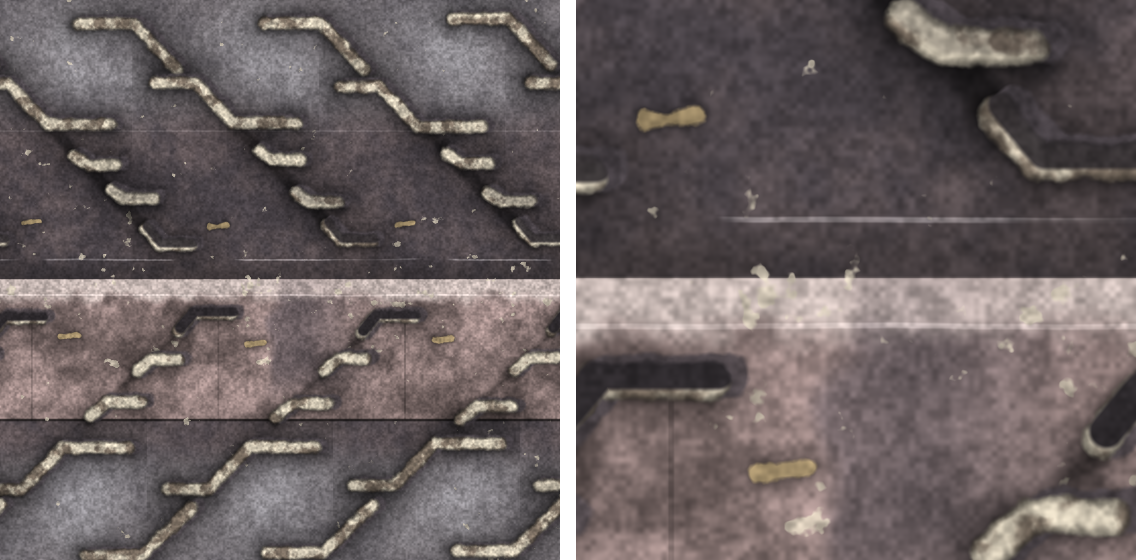
Left, the full canvas; right, a detail of the centre.
Reproduce this texture procedurally as a Shadertoy shader.

```glsl
// Weathered tyre tread: pale bent lugs in three columns on grimy grey and rust-brown plates.
#define REPEATS 3.0
#define LUG_RADIUS 0.034
#define JITTER 0.035
#define SEAM_Y 1.504
#define CRACK_Y 0.75
#define GRAIN 0.24
#define DARK vec3(0.29, 0.265, 0.285)
#define RUST vec3(0.54, 0.465, 0.455)
#define GREY vec3(0.60, 0.59, 0.61)
#define PALE vec3(0.83, 0.77, 0.75)
#define CREAM vec3(0.84, 0.80, 0.72)
#define TAN vec3(0.48, 0.43, 0.38)

float hash(vec2 p) {
    vec3 a = fract(p.xyx * 0.1031);
    a += dot(a, a.yzx + 33.33);
    return fract((a.x + a.y) * a.z);
}

float noise(vec2 p) {
    vec2 i = floor(p), f = fract(p);
    f = f * f * (3.0 - 2.0 * f);
    return mix(mix(hash(i), hash(i + vec2(1, 0)), f.x),
               mix(hash(i + vec2(0, 1)), hash(i + 1.0), f.x), f.y);
}

float fbm(vec2 p) {
    float sum = 0.0, amp = 0.53;
    for (int i = 0; i < 4; i++) {
        sum += amp * noise(p);
        p = mat2(1.6, 1.2, -1.2, 1.6) * p + 7.3;
        amp *= 0.5;
    }
    return sum;
}

float segment(vec2 p, vec2 a, vec2 b) {
    vec2 v = b - a;
    return length(p - a - v * clamp(dot(p - a, v) / (dot(v, v) + 1e-6), 0.0, 1.0));
}

// Flat run, diagonal, flat run
float bentBar(vec2 p, vec2 diag, float left, float right) {
    float d = min(segment(p, vec2(-left, 0), vec2(0)), segment(p, vec2(0), diag));
    return min(d, segment(p, diag, diag + vec2(right, 0))) - LUG_RADIUS;
}

float wrap(float x) { return fract(x + 0.5) - 0.5; }
float line(float d, float w) { return 1.0 - smoothstep(w * 0.5, w * 1.5, abs(d)); }

// One lug per column, with its grime, socket and worn face
void lug(inout vec3 col, vec2 q, vec2 elbow, vec2 diag, float left, float right, float wear, float hollow) {
    float mid = elbow.x + 0.5 * (diag.x + right - left);
    float id = floor(q.x - mid + 0.5);
    vec2 p = vec2(wrap(q.x - mid) + mid, q.y) - elbow;
    p += JITTER * (vec2(hash(vec2(id, elbow.y * 9.0)), hash(vec2(elbow.y * 7.0, id + 5.0))) - 0.5);
    float px = REPEATS / iResolution.y + 0.004;
    float rough = (fbm(q * 22.0) - 0.5) * 0.022;
    float d = bentBar(p, diag, left, right) + rough;
    float socket = bentBar(p - vec2(0.03, 0.009), diag, left, right) - 0.006 + rough;
    float cavity = bentBar(p - vec2(0.012, 0.017), diag, left, right) + 0.003;

    float plate = smoothstep(CRACK_Y, 0.9, q.y) * (1.0 - smoothstep(1.4, 1.6, q.y));
    col *= 1.0 - mix(0.40, 0.22, plate) * exp(-max(d, 0.0) / 0.075);
    col *= 1.0 - 0.38 * exp(-max(d, 0.0) / 0.014);
    col = mix(col, DARK * (0.75 + 0.5 * fbm(q * 30.0)), 0.8 * (1.0 - smoothstep(-px, px, socket)));

    float scuff = fbm(q * 17.0 + id * 3.1) + wear + 0.12 * (hash(vec2(id, elbow.x * 31.0)) - 0.5);
    vec3 face = mix(CREAM, TAN, smoothstep(0.44, 0.72, scuff));
    face *= mix(0.55, 1.0, smoothstep(0.0, 0.019, -d)) * (0.86 + 0.26 * noise(q * 70.0));
    face = mix(face, DARK * 0.62, hollow * (1.0 - smoothstep(-px, px, cavity)));
    col = mix(col, face, 1.0 - smoothstep(-px, px, d));
}

// Small torn yellow chip in each column
void chip(inout vec3 col, vec2 q, vec2 c) {
    float id = floor(q.x - c.x + 0.5);
    vec2 p = vec2(wrap(q.x - c.x), q.y - c.y - 0.07 * (hash(vec2(id, c.y * 5.0)) - 0.5));
    float d = segment(p, vec2(-0.045, -0.005), vec2(0.045, 0.005)) - 0.025 * fbm(q * 25.0);
    col *= 1.0 - 0.4 * exp(-max(d, 0.0) / 0.012);
    col = mix(col, vec3(0.72, 0.63, 0.46), 0.85 * (1.0 - smoothstep(-0.004, 0.006, d)));
}

vec3 plates(vec2 q) {
    float broad = fbm(q * 2.6), fine = fbm(q * 12.0 + 4.0);
    float mottled = smoothstep(0.3, 0.72, 0.5 * broad + 0.5 * fine);
    vec3 col = mix(DARK, RUST, 0.42 * mottled);

    // Dusty grey patches on the outer plates
    float outer = max(smoothstep(2.25, 2.55, q.y), 1.0 - smoothstep(0.45, 0.65, q.y));
    col = mix(col, GREY * 0.82, outer * (0.35 + 0.4 * fine));
    vec2 top = vec2(wrap(q.x - 0.45 + 0.4 * (q.y - 2.68)), q.y - 2.68);
    vec2 low = vec2(wrap(q.x - 0.45 - 0.4 * (q.y - 0.3)), q.y - 0.3);
    float dust = exp(-dot(top, top) * 13.0) + exp(-dot(low, low) * 13.0);
    col = mix(col, GREY * 1.08, clamp(dust * (0.5 + 0.8 * fine), 0.0, 1.0) * 0.85);

    // Bright rusty plate with a stain and a pale rim
    float plate = smoothstep(CRACK_Y - 0.01, CRACK_Y + 0.01, q.y) * (1.0 - smoothstep(SEAM_Y - 0.004, SEAM_Y + 0.004, q.y));
    vec3 rusty = mix(RUST * 0.76, RUST * 1.28, mottled);
    float edge = q.x + 0.35 * (broad - 0.5);
    float stain = smoothstep(1.46, 1.54, edge) * (1.0 - smoothstep(1.6, 2.1, edge)) * smoothstep(0.8, 1.05, q.y);
    rusty = mix(rusty, DARK * 1.2, 0.6 * stain);
    rusty = mix(rusty, PALE, smoothstep(1.36, 1.45, q.y + 0.12 * (fine - 0.5)) * (0.95 - 0.35 * stain));
    col = mix(col, rusty, plate);
    col *= 1.0 - 0.28 * smoothstep(1.68, SEAM_Y, q.y) * step(SEAM_Y, q.y);

    // Scratches, crack and white flecks
    float broken = smoothstep(0.35, 0.65, noise(vec2(q.x * 6.0, q.y * 40.0)));
    col += 0.22 * broken * line(q.y - 1.613 + 0.01 * broad, 0.005);
    col += 0.07 * line(q.y - 2.297, 0.005);
    col += 0.12 * plate * line(q.y - 1.425 + 0.012 * broad, 0.005);
    col *= 1.0 - 0.6 * line(q.y - CRACK_Y, 0.007);
    col *= 1.0 - 0.18 * plate * line(wrap(q.x - 0.17), 0.005) * step(q.y, 1.36);
    float zone = exp(-3.0 * abs(q.y - 1.45)) + 0.4 * exp(-30.0 * dot(q - vec2(1.95, 1.3), q - vec2(1.95, 1.3)));
    return mix(col, CREAM, 0.8 * smoothstep(0.73, 0.80, fbm(q * 16.0 + 19.0) + 0.09 * (zone - 0.7)));
}

void mainImage(out vec4 fragColor, in vec2 fragCoord) {
    vec2 q = REPEATS * fragCoord / iResolution.xy;
    vec3 col = plates(q);

    // Grooves joining the short lugs
    float groove = segment(vec2(wrap(q.x - 0.55) + 0.55, q.y), vec2(0.29, 2.30), vec2(0.81, 1.74));
    groove = min(groove, segment(vec2(wrap(q.x - 0.72) + 0.72, q.y), vec2(0.47, 0.74), vec2(0.98, 1.24)) + 0.02);
    col *= 1.0 - 0.32 * (1.0 - smoothstep(0.015, 0.055, groove));
    chip(col, q, vec2(0.17, 1.80));
    chip(col, q, vec2(0.37, 1.19));

    // Upper lugs descend to the right, lower lugs climb to the right
    lug(col, q, vec2(0.73, 2.89), vec2(0.23, -0.25), 0.30, 0.0, 0.10, 0.0);
    lug(col, q, vec2(0.04, 2.55), vec2(0.206, -0.214), 0.21, 0.34, 0.0, 0.0);
    lug(col, q, vec2(0.385, 2.18), vec2(0.075, -0.05), 0.0, 0.15, -0.03, 0.0);
    lug(col, q, vec2(0.60, 1.965), vec2(0.07, -0.045), 0.0, 0.16, -0.03, 0.2);
    lug(col, q, vec2(0.77, 1.79), vec2(0.07, -0.085), 0.0, 0.17, 0.05, 0.9);
    lug(col, q, vec2(0.95, 1.22), vec2(0.075, 0.09), 0.0, 0.21, 0.08, 1.0);
    lug(col, q, vec2(0.74, 1.01), vec2(0.075, 0.065), 0.0, 0.15, 0.0, 0.0);
    lug(col, q, vec2(0.48, 0.76), vec2(0.09, 0.075), 0.0, 0.19, 0.02, 0.0);
    lug(col, q, vec2(0.11, 0.39), vec2(0.22, 0.225), 0.22, 0.35, 0.02, 0.0);
    lug(col, q, vec2(0.745, 0.04), vec2(0.27, 0.255), 0.30, 0.0, 0.04, 0.0);

    // Sandy grain
    col *= 1.0 + GRAIN * (noise(q * 95.0) + noise(q * 50.0 + 11.0) - 1.0);
    fragColor = vec4(clamp(col, 0.0, 1.0), 1.0);
}
```
